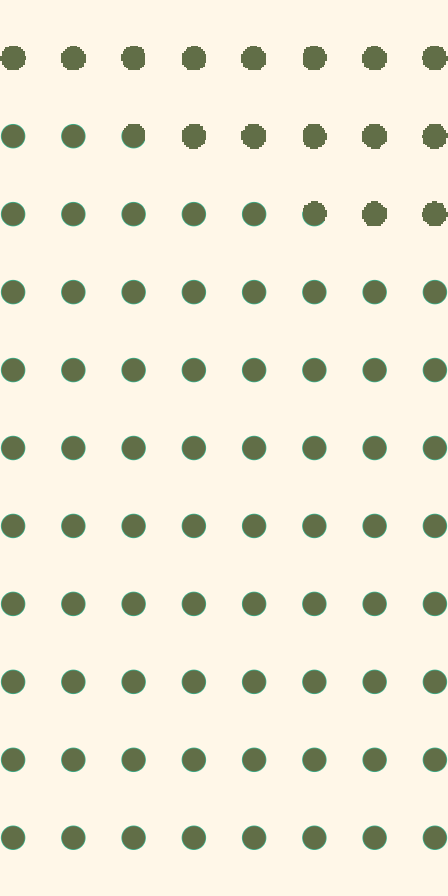
A WebGL 1 fragment shader for this pattern:

```glsl
precision highp float;
// An 8 by 11 grid of olive dots on cream, centred on the canvas.
// Most dots are smooth discs with a hairline teal rim; above a diagonal
// line the rim is worn away and the edge is stepped along a coarse grid.

uniform vec2 u_resolution;

// Lengths are in canvas widths.
const vec2 DOT_COUNT = vec2(8.0, 11.0);
const vec2 DOT_PITCH = vec2(0.1345, 0.1740);
const float DISC_RADIUS = 0.0257;
const float RIM_RADIUS = 0.0273;
const float WORN_RADIUS = 0.0278;
const float WORN_STEPS = 256.0;               // edge steps per canvas width
const vec2 WEAR_POINT = vec2(0.297, 0.698);   // relative to canvas centre height
const float WEAR_SLOPE = -0.45;

const vec3 CREAM = vec3(1.0, 0.97, 0.91);
const vec3 OLIVE = vec3(0.38, 0.43, 0.28);
const vec3 TEAL = vec3(0.22, 0.72, 0.58);

// Distance from the centre of the nearest dot in the finite grid.
float dotDistance(vec2 fromCentre) {
  vec2 lastDot = DOT_COUNT - 1.0;
  vec2 gridPos = fromCentre / DOT_PITCH + 0.5 * lastDot;
  vec2 index = clamp(floor(gridPos + 0.5), vec2(0.0), lastDot);
  return length((gridPos - index) * DOT_PITCH);
}

// Antialiased coverage of a disc.
float discCoverage(float distance, float radius, float pixel) {
  return clamp(0.5 + (radius - distance) / pixel, 0.0, 1.0);
}

// Smooth disc with a thin coloured rim.
vec3 rimmedDot(vec2 p, float pixel) {
  float d = dotDistance(p);
  vec3 color = mix(CREAM, TEAL, discCoverage(d, RIM_RADIUS, pixel));
  return mix(color, OLIVE, discCoverage(d, DISC_RADIUS, pixel));
}

// Rimless disc whose outline follows square steps.
vec3 wornDot(vec2 p) {
  vec2 snapped = (floor(p * WORN_STEPS) + 0.5) / WORN_STEPS;
  return mix(OLIVE, CREAM, step(WORN_RADIUS, dotDistance(snapped)));
}

void main() {
  float pixel = 1.0 / u_resolution.x;
  vec2 p = (gl_FragCoord.xy - 0.5 * u_resolution) * pixel;

  // Height above the diagonal wear line.
  float fromLeft = p.x + 0.5;
  float wearLine = WEAR_POINT.y + WEAR_SLOPE * (fromLeft - WEAR_POINT.x);
  float worn = smoothstep(-0.5 * pixel, 0.5 * pixel, p.y - wearLine);

  gl_FragColor = vec4(mix(rimmedDot(p, pixel), wornDot(p), worn), 1.0);
}
```
